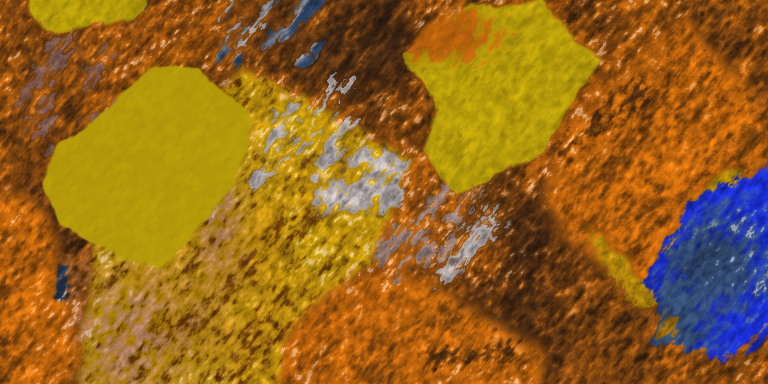
Reproduce this background procedurally as a Shadertoy shader.

```glsl
// Abstract oil painting: ochre, orange and blue slabs over brown, with dry diagonal brushwork.

const vec2 BRUSH = vec2(.64, .768);
const vec3 UMBER = vec3(.22, .13, .07);
const vec3 RUST = vec3(.50, .27, .06);
const vec3 ORANGE = vec3(.70, .37, .05);
const vec3 OCHRE = vec3(.67, .46, .05);
const vec3 YELLOW = vec3(.70, .60, .04);
const vec3 CHALK = vec3(.72, .68, .68);
const vec3 MAUVE = vec3(.56, .40, .36);
const vec3 BLUE = vec3(.11, .19, .86);
const vec3 SLATE = vec3(.19, .28, .42);

float hash(vec2 p) {
  return fract(sin(dot(p, vec2(127.1, 311.7))) * 43758.5);
}

float noise(vec2 p) {
  vec2 i = floor(p), f = fract(p);
  f *= f * (3. - 2. * f);
  return mix(mix(hash(i), hash(i + vec2(1, 0)), f.x),
             mix(hash(i + vec2(0, 1)), hash(i + 1.), f.x), f.y);
}

float fbm(vec2 p) {
  float sum = 0., amp = .5;
  for (int i = 0; i < 5; i++) {
    sum += amp * noise(p);
    p = mat2(1.6, 1.2, -1.2, 1.6) * p + 7.3;
    amp *= .5;
  }
  return sum;
}

float segment(vec2 p, vec2 a, vec2 b) {
  vec2 e = b - a;
  return length(p - a - e * clamp(dot(p - a, e) / dot(e, e), 0., 1.));
}

// Signed distance to an eight-sided outline of x, y pairs
float slab(vec2 p, float v[16]) {
  float d = 1e3, s = 1.;
  for (int i = 0; i < 8; i++) {
    int j = (i + 1) % 8;
    vec2 a = vec2(v[2 * i], v[2 * i + 1]), b = vec2(v[2 * j], v[2 * j + 1]);
    vec2 e = b - a, w = p - a;
    d = min(d, segment(p, a, b));
    bvec3 c = bvec3(p.y >= a.y, p.y < b.y, e.x * w.y > e.y * w.x);
    if (all(c) || !any(c)) s = -s;
  }
  return s * d;
}

void paint(inout vec3 col, vec3 tint, float d, float soft) {
  col = mix(tint, col, smoothstep(-soft, soft, d));
}

float glow(vec2 p, vec2 centre, vec2 size) {
  vec2 q = (p - centre) / size;
  return exp(-dot(q, q));
}

// Distance to short parallel strokes scattered around a centre
float flecks(vec2 p, vec2 centre, vec2 spread, float seed) {
  float d = 1e3;
  for (int i = 0; i < 14; i++) {
    float k = float(i);
    vec2 rnd = vec2(hash(vec2(k, seed)), hash(vec2(seed, k + .5)));
    vec2 a = centre + spread * (2. * rnd - 1.);
    d = min(d, segment(p, a, a + BRUSH * (.03 + .09 * rnd.y)) - .002 - .008 * rnd.x);
  }
  return d;
}

void mainImage(out vec4 fragColor, in vec2 fragCoord) {
  vec2 uv = fragCoord / iResolution.xy * vec2(2, 1);

  // Long streaks, fine bristle marks, grain, broad patches and wobbling edges
  vec2 along = vec2(dot(uv, BRUSH), dot(uv, vec2(-BRUSH.y, BRUSH.x)));
  float streak = fbm(along * vec2(7, 38)), fine = fbm(along * vec2(45, 90));
  float grain = fbm(uv * 55.), patches = fbm(uv * 6. + 3.);
  vec2 p = uv + .035 * (vec2(fbm(uv * 13.), fbm(uv * 13. + 40.)) - .48);
  float dry = .05 * (streak - .5) + .06 * (fine - .48);
  float mottle = .4 * patches + .3 * streak + .3 * fine;

  // Brown ground with dark hollows
  vec3 col = mix(UMBER, RUST, smoothstep(.25, .52, mottle));
  col = mix(col, ORANGE, .7 * smoothstep(.48, .62, mottle));
  float hollow = glow(p, vec2(.95, .87), vec2(.24, .17)) + glow(p, vec2(1.36, .3), vec2(.13, .3));
  col = mix(col, UMBER, min(.85 * hollow, .85) * smoothstep(.7, .4, mottle));
  paint(col, MAUVE, flecks(p, vec2(.14, .7), vec2(.12, .12), 4.) + 1.5 * dry, .008);
  paint(col, mix(SLATE, CHALK, smoothstep(.3, .6, streak)), flecks(p, vec2(.67, .92), vec2(.13, .09), 2.) + dry, .006);

  // Ochre band with mauve scumble
  float band = slab(p, float[16](.64,.82, .86,.71, 1.07,.58, .96,.32, .76,.14, .72,-.05, .2,-.05, .24,.36));
  vec3 bandCol = mix(RUST, mix(OCHRE, YELLOW, .7 * patches), smoothstep(.27, .46, .4 * streak + .6 * fine));
  paint(col, bandCol, band + dry, .012);
  float scumble = glow(p, vec2(.34, .13), vec2(.18, .18)) + glow(p, vec2(.57, .44), vec2(.07, .17));
  col = mix(col, MAUVE, .9 * min(scumble, 1.) * smoothstep(.4, .58, .5 * (grain + fine)));

  // Orange slabs with dark creases and ochre accents
  float right = slab(p, float[16](1.78,.95, 2.,.72, 2.02,.58, 1.85,.44, 1.7,.22, 1.53,.33, 1.41,.47, 1.47,.66));
  float bottom = slab(p, float[16](.7,-.05, .76,.14, .87,.25, .98,.29, 1.12,.26, 1.25,.19, 1.42,.08, 1.4,-.05));
  float corner = segment(p, vec2(0, .36), vec2(.06, .1)) - .14;
  paint(col, mix(RUST, ORANGE, smoothstep(.3, .5, mottle)), min(right, min(bottom, corner)) + dry, .018);
  float crease = min(segment(p, vec2(1.46, .6), vec2(1.66, .76)), segment(p, vec2(1.15, .06), vec2(1.35, .1)));
  paint(col, mix(UMBER, RUST, .4), crease - .01 + 1.5 * dry, .02);
  float accent = min(segment(p, vec2(1.55, .37), vec2(1.68, .22)), segment(p, vec2(1.84, .47), vec2(1.9, .53)));
  paint(col, mix(OCHRE, YELLOW, .4), accent - .022 + dry, .01);

  // Blue slab and small dark blue touches
  float blue = slab(p, float[16](2.05,.58, 1.9,.51, 1.8,.47, 1.67,.28, 1.72,.21, 1.7,.11, 1.88,.06, 2.05,.17));
  float worn = glow(p, vec2(1.86, .32), vec2(.14, .12)) + glow(p, vec2(1.74, .13), vec2(.1));
  vec3 blueCol = mix(BLUE, SLATE, smoothstep(.35, .8, worn * .6 + fine - .15));
  paint(col, blueCol, blue + dry, .007);
  paint(col, OCHRE, length(p - vec2(1.74, .14)) - .02 + dry, .01);
  float touches = min(segment(p, vec2(.16, .22), vec2(.175, .29)), length(p - vec2(.37, .99)));
  paint(col, SLATE * .7, touches - .014 + .4 * dry, .006);

  // Chalk highlights and loose scratches
  float chalk = min(segment(p, vec2(.87, .49), vec2(1.01, .5)) - .03, segment(p, vec2(.95, .59), vec2(1.04, .55)) - .016);
  chalk = min(chalk, segment(p, vec2(1.16, .29), vec2(1.28, .43)) - .014);
  paint(col, CHALK, chalk + 1.8 * dry, .01);
  paint(col, mix(MAUVE, CHALK, streak), flecks(p, vec2(1.07, .36), vec2(.11, .1), 9.) + dry, .006);
  paint(col, CHALK, flecks(p, vec2(.76, .62), vec2(.1, .09), 5.) + .004 + 1.5 * dry, .006);
  col = mix(col, CHALK, .5 * smoothstep(.62, .74, fine) * smoothstep(.4, .6, patches));

  // Yellow slabs
  float left = slab(p, float[16](.41,.8, .51,.8, .63,.69, .6,.54, .4,.32, .17,.43, .13,.53, .17,.6)) - .022;
  float upper = slab(p, float[16](1.05,.86, 1.17,.97, 1.41,1., 1.56,.84, 1.42,.61, 1.19,.49, 1.1,.61, 1.14,.71));
  upper = min(upper, segment(p, vec2(.16, 1.01), vec2(.3, 1.03)) - .09);
  float blush = glow(p, vec2(1.12, .91), vec2(.19, .08)) + fine - .48;
  paint(col, mix(YELLOW, ORANGE, smoothstep(.3, .7, blush)), upper + .4 * dry, .006);
  paint(col, UMBER, length(p - vec2(1.2, .645)) - .01 + .5 * dry, .007);
  paint(col, YELLOW, left, .005);

  // Canvas relief, gentle on the smooth left slab
  float relief = mix(.12, 1., smoothstep(-.005, .005, left)) * mix(.45, 1., smoothstep(-.01, .01, upper));
  col *= 1. + relief * (.9 * (fine - .47) + .45 * (grain - .47) + .3 * (streak - .47));
  fragColor = vec4(clamp(col, 0., 1.), 1);
}
```
